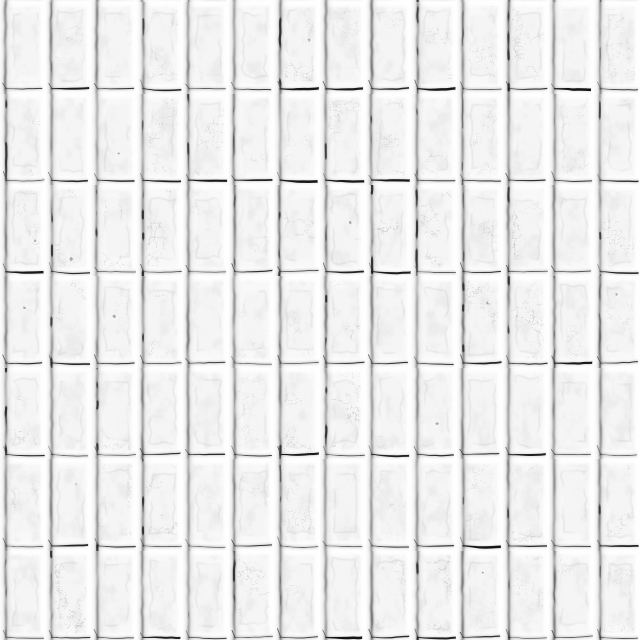
This texture map is drawn by a WebGL 1 fragment shader. Its source:

```glsl
precision highp float;
uniform vec2 u_resolution;

float hash(vec2 p) {
  return fract(sin(dot(p, vec2(127.1, 311.7))) * 43758.5453);
}

float noise(vec2 p) {
  vec2 i = floor(p), f = fract(p);
  f = f * f * (3.0 - 2.0 * f);
  return mix(mix(hash(i), hash(i + vec2(1.0, 0.0)), f.x),
             mix(hash(i + vec2(0.0, 1.0)), hash(i + 1.0), f.x), f.y);
}

float fbm(vec2 p) {
  float sum = 0.0, gain = 0.5;
  for (int i = 0; i < 4; i++) {
    sum += gain * noise(p);
    p = p * 2.1 + 13.7;
    gain *= 0.5;
  }
  return sum;
}

float segment(vec2 p, vec2 a, vec2 b) {
  vec2 d = b - a;
  return length(p - a - d * clamp(dot(p - a, d) / dot(d, d), 0.0, 1.0));
}

float box(vec2 p, vec2 halfSize) {
  vec2 d = abs(p) - halfSize;
  return length(max(d, 0.0)) + min(max(d.x, d.y), 0.0);
}

float bell(float d, float width) {
  return exp(-d * d / (width * width));
}

float cover(float d, float pixel) {
  return clamp(0.5 - d / pixel, 0.0, 1.0);
}

void main() {
  // 14 by 7 tiles, each one unit wide and two units high
  vec2 grid = gl_FragCoord.xy / u_resolution * vec2(14.0, 7.0) + vec2(0.0, 0.023);
  vec2 id = mod(floor(grid), vec2(14.0, 7.0));
  vec2 p = fract(grid) * vec2(1.0, 2.0);
  float pixel = 14.0 / min(u_resolution.x, u_resolution.y);
  vec2 seed = id * 17.3 + 5.1;
  float r1 = hash(id + 0.3), r2 = hash(id + 21.7);
  float r3 = hash(id + 47.9), r4 = hash(id + 83.1);

  // Pale face with smudges and a wobbly inset panel
  float face = smoothstep(0.14, 0.24, p.x) * (1.0 - smoothstep(0.84, 0.93, p.x))
             * smoothstep(0.12, 0.26, p.y) * (1.0 - smoothstep(1.84, 1.96, p.y));
  float smudge = fbm(p * vec2(5.0, 3.5) + seed);
  vec2 wobble = vec2(noise(p.yy * 4.0 + seed), noise(p.xx * 4.0 + seed)) - 0.5;
  float inset = box(p - vec2(0.55, 1.04) + wobble * 0.09,
                    vec2(0.23 + 0.05 * r1, 0.62 + 0.16 * r2));
  float tone = 0.995 - face * (0.023 + 0.035 * smoothstep(0.4, 0.75, smudge));
  tone -= face * 0.012 * cover(inset, 0.06);
  tone -= face * 0.05 * bell(inset, 0.025) * smoothstep(0.35, 0.7, noise(p * 3.0 + seed + 9.0));

  // Fine scratches where the surface is worn
  float vein = abs(fbm(p * 6.0 + seed + 31.0) - 0.47);
  float worn = smoothstep(0.52, 0.75, noise(p * 2.5 + seed + 60.0));
  tone -= face * worn * r3 * 0.11 * bell(vein, 0.018);

  // Soft upright groove with a darker, broken core
  float along = noise(vec2(p.y * 3.0, r2 * 90.0) + seed);
  float grooveX = 0.125 + (r4 - 0.5) * 0.025
                + 0.018 * (noise(vec2(p.y * 6.0, 2.0) + seed) - 0.5);
  float side = abs(p.x - grooveX);
  tone -= bell(side, 0.085) * 0.1;
  tone -= bell(side, 0.036) * mix(0.18, 0.42, along) * mix(0.7, 1.1, r1);
  float crack = smoothstep(0.5, 0.8, noise(vec2(p.y * 4.5, r3 * 70.0) + seed + 40.0));
  crack *= smoothstep(0.25, 0.9, r3);
  tone = mix(tone, 0.12, crack * 0.85 * cover(side - 0.006 - 0.018 * crack, pixel));

  // Sloping ink line under the tile, with a hooked left end
  float t = clamp((p.x - 0.13) / 0.85, 0.0, 1.0);
  float lineY = 0.105 + (r1 - 0.5) * 0.06 * t - 0.025 * sin(3.14 * t) * r4
              + 0.01 * (noise(vec2(p.x * 8.0, 1.0) + seed) - 0.5);
  float thick = mix(0.006, 0.026, r2 * r2) * mix(0.5, 1.1, smoothstep(0.0, 0.6, t));
  float reach = max(0.12 - p.x, p.x - 0.92 - 0.06 * r3);
  float rule = cover(max(abs(p.y - lineY) - thick, reach), pixel);
  tone -= 0.14 * bell(p.y - lineY, 0.045) * cover(reach, 0.06);
  tone = mix(tone, 0.08, rule * mix(0.72, 1.0, r2));
  float hook = segment(p, vec2(0.06 + 0.02 * r3, 0.2 + 0.1 * r4), vec2(0.14, 0.105));
  tone = mix(tone, 0.25, mix(0.45, 0.9, r1) * cover(hook - 0.009, pixel));

  // Occasional small chip
  vec2 chip = p - vec2(0.25 + 0.55 * r2, 0.35 + 1.3 * r1);
  float chipSize = 0.012 + 0.02 * r4;
  float chipShape = length(chip) + 0.03 * (noise(p * 30.0 + seed) - 0.5) - chipSize;
  tone = mix(tone, 0.55, step(0.84, hash(id + 133.0)) * cover(chipShape, pixel) * 0.7);

  gl_FragColor = vec4(vec3(clamp(tone, 0.0, 1.0)), 1.0);
}
```
